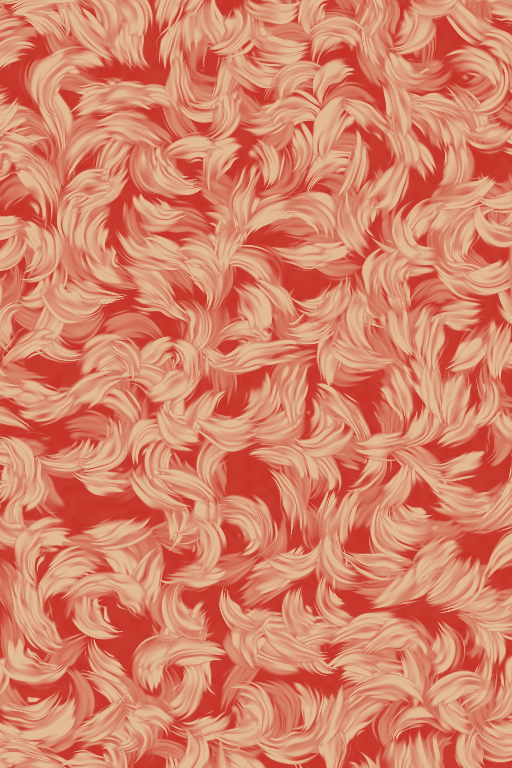
Write a Shadertoy shader that draws this pattern.

```glsl
const vec3 RED = vec3(0.775, 0.195, 0.152);
const vec3 CREAM = vec3(0.887, 0.735, 0.585);
const int LAYERS = 3;
const float TUFT_DENSITY = 10.0;  // tufts across the canvas in one layer

float hash(vec2 p) {
    return fract(sin(dot(p, vec2(127.1, 311.7))) * 43758.5453);
}

vec2 hash2(vec2 p) {
    return vec2(hash(p), hash(p + 37.3));
}

float valueNoise(vec2 p) {
    vec2 i = floor(p), f = fract(p);
    f = f * f * (3.0 - 2.0 * f);
    float low = mix(hash(i), hash(i + vec2(1, 0)), f.x);
    float high = mix(hash(i + vec2(0, 1)), hash(i + vec2(1, 1)), f.x);
    return mix(low, high, f.y);
}

// Smoothly swirling direction in which the fur is combed
float combAngle(vec2 p) {
    return 9.0 * valueNoise(p * 5.5 + 20.0);
}

// Turn rate of the combing along a direction, kept within a curl range
float combCurvature(vec2 p, vec2 dir) {
    float h = 0.02;
    float turn = (combAngle(p + h * dir) - combAngle(p - h * dir)) / (2.0 * h);
    return (turn < 0.0 ? -1.0 : 1.0) * clamp(abs(turn), 6.0, 17.0);
}

// Arc length along and distance across a circular arc through the origin
vec2 arcCoords(vec2 p, vec2 dir, float curvature) {
    vec2 q = vec2(dot(p, dir), dot(p, vec2(-dir.y, dir.x)));
    float radius = 1.0 / abs(curvature);
    float side = sign(curvature);
    vec2 fromHub = vec2(q.x, radius - side * q.y);
    return vec2(atan(fromHub.x, fromHub.y) * radius,
                side * (radius - length(fromHub)));
}

// One curved tuft: x = tone, y = opacity
vec2 tuft(vec2 p, vec2 center, vec2 seed) {
    float angle = combAngle(center) + 1.0 * (hash(seed + 3.3) - 0.5);
    vec2 dir = vec2(cos(angle), sin(angle));
    vec2 arc = arcCoords(p - center, dir, combCurvature(center, dir));
    vec2 size = mix(vec2(0.054, 0.027), vec2(0.076, 0.038), hash2(seed + 9.1));

    // Hairs converge towards the tip and wander a little
    float along = arc.x / size.x;
    float taper = 1.0 - 0.5 * smoothstep(-0.3, 1.1, along);
    float across = arc.y / (size.y * taper);
    vec2 offset = 50.0 * hash2(seed + 17.7);
    float bend = valueNoise(vec2(across * 1.5, along * 1.8) + offset) - 0.5;
    float hairCoord = across + 0.4 * bend;
    float strand = valueNoise(vec2(hairCoord * 7.5, along * 1.7) + offset) - 0.5;
    float lock = valueNoise(vec2(hairCoord * 3.0, along * 1.2) - offset) - 0.5;

    // Feathered outline, darker towards the rim
    float inside = 1.0 - across * across - along * along;
    inside += 0.9 * strand + 0.6 * lock;
    float rim = smoothstep(-0.1, 0.75, inside);
    float tone = (0.83 + 0.65 * strand + 0.25 * lock) * mix(0.4, 1.0, rim);
    return vec2(tone, smoothstep(0.0, 0.5, inside));
}

// Lay one layer of scattered tufts over the tone below
float addTufts(float tone, vec2 p, float layer, float brightness) {
    vec2 grid = p * TUFT_DENSITY + layer * vec2(0.37, 0.61);
    vec2 cell = floor(grid);
    for (int y = -1; y <= 1; y++)
    for (int x = -1; x <= 1; x++) {
        vec2 id = cell + vec2(x, y);
        vec2 seed = id + layer * 41.0;
        vec2 center = p + (id + 0.12 + 0.76 * hash2(seed) - grid) / TUFT_DENSITY;
        vec2 hair = tuft(p, center, seed);
        tone = mix(tone, hair.x * brightness, hair.y);
    }
    return tone;
}

void mainImage(out vec4 fragColor, in vec2 fragCoord) {
    vec2 p = fragCoord / iResolution.x;

    // Bare ground, then dim undercoat, then brighter tufts
    float tone = 0.08 * valueNoise(p * 70.0);
    for (int i = 0; i < LAYERS; i++) {
        float layer = float(i);
        tone = addTufts(tone, p, layer, mix(0.6, 1.0, min(layer, 1.0)));
    }
    fragColor = vec4(mix(RED, CREAM, clamp(tone, 0.0, 1.0)), 1.0);
}
```
